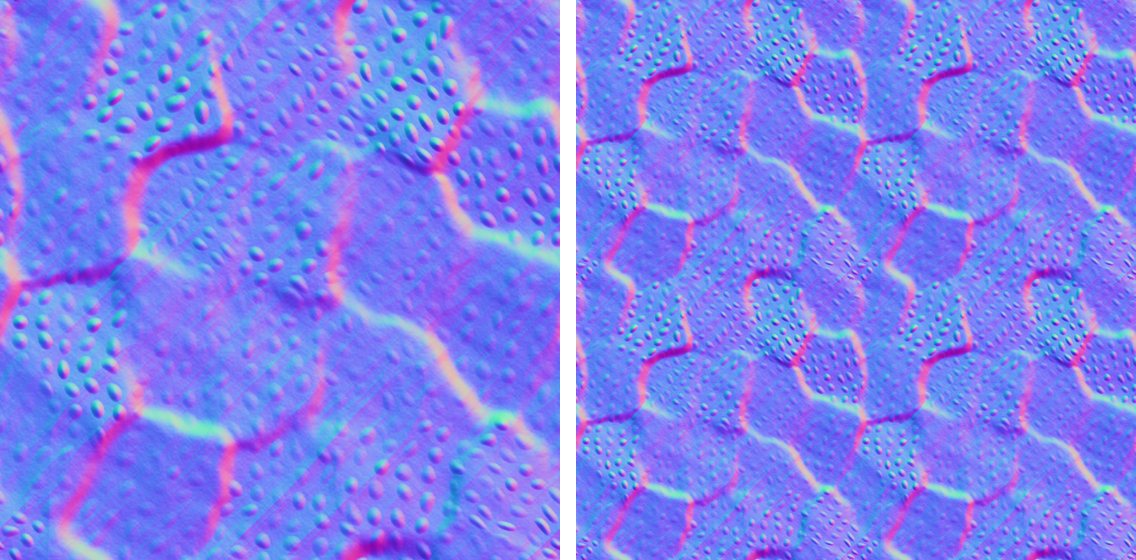
Left: one tile. Right: repeated 2 by 2.
Reproduce this texture map procedurally as a Shadertoy shader.

```glsl
#define PLATES vec2(5.0, 4.0)  // tilted plates per tile
#define EDGE 15.0              // sharpness of the steps between plates
#define TILT vec2(0.30, 0.42)  // spread of the plate slopes
#define LEAN 0.07              // common slope to the right
#define STEP 0.012             // height offset between plates
#define STUD_GAP 0.040         // spacing of the stud grid
#define STUD_HEIGHT 0.0085
#define WRINKLE 0.060
#define GRAIN 0.075
#define BLUE_GAIN 0.975

const float TAU = 6.2831853;

float hash(vec2 p) {
    vec3 q = fract(p.xyx * 0.1031);
    q += dot(q, q.yzx + 33.33);
    return fract((q.x + q.y) * q.z);
}

vec2 hash2(vec2 p) {
    return vec2(hash(p + 17.0), hash(p + 71.0));
}

mat2 rotation(float a) {
    float c = cos(a), s = sin(a);
    return mat2(c, s, -s, c);
}

// Value noise that wraps after n lattice cells
float noise(vec2 p, vec2 n) {
    p *= n;
    vec2 i = floor(p), f = p - i;
    f = f * f * f * (f * (f * 6.0 - 15.0) + 10.0);
    vec2 a = floor(mod(i + 0.5, n)), b = floor(mod(i + 1.5, n));
    return mix(mix(hash(a), hash(vec2(b.x, a.y)), f.x),
               mix(hash(vec2(a.x, b.y)), hash(b), f.x), f.y);
}

// Grid of slightly irregular, elongated studs
float studs(vec2 p, float seed) {
    vec2 q = p / (STUD_GAP * vec2(0.85 + 0.3 * seed, 1.05));
    vec2 id = floor(q);
    vec2 r = q - id - 0.5 - 0.22 * (hash2(id + 50.0 * seed) - 0.5);
    r *= vec2(2.9, 2.4);
    float dome = max(0.0, 1.0 - dot(r, r));
    return dome * dome * (0.35 + 0.9 * hash(id + 9.0));
}

// Softly joined cells, each with its own slope, offset and stud grid
float plates(vec2 p) {
    vec2 g = p * PLATES, base = floor(g);
    float sum = 0.0, total = 0.0;
    for (int y = -1; y <= 1; y++)
    for (int x = -1; x <= 1; x++) {
        vec2 cell = base + vec2(x, y);
        vec2 id = floor(mod(cell + 0.5, PLATES));
        vec2 seed = hash2(id + 5.0), slope = hash2(id + 23.0) - 0.5;
        vec2 d = (g - cell - 0.15 - 0.7 * hash2(id)) / PLATES;
        vec2 q = rotation(1.6 * (seed.x - 0.6)) * d;

        vec2 metric = q * 4.5 * vec2(1.18, 0.88);
        float weight = exp(-EDGE * dot(metric, metric));
        float strength = STUD_HEIGHT * (0.3 + 1.1 * seed.y * seed.y);
        float h = dot(d, slope * TILT + vec2(LEAN, 0.0))
                + STEP * (hash(id + 41.0) - 0.5)
                + strength * studs(q, seed.x);
        sum += weight * h;
        total += weight;
    }
    return sum / total;
}

// Creases along one diagonal, soft folds along the other
float wrinkles(vec2 p) {
    vec2 rising = vec2(p.x, p.y - p.x), falling = vec2(p.x + p.y, p.y);
    vec2 n = vec2(6.0, 9.0);
    float h = 0.0, amp = WRINKLE;
    for (int i = 0; i < 4; i++) {
        float crease = 1.0 - abs(2.0 * noise(rising, n) - 1.0);
        h += amp * (crease + noise(falling, n.yx + 1.0)) / n.y;
        n *= 2.0;
        amp *= 0.8;
    }
    return h;
}

float height(vec2 p) {
    vec2 bend = sin(TAU * (vec2(3.0, 2.0) * p.yx + vec2(1.0, 2.0) * p))
              + 0.5 * sin(TAU * (vec2(7.0, 8.0) * p.yx - 3.0 * p) + 2.0);
    vec2 ragged = vec2(noise(p, vec2(24.0)), noise(p, vec2(27.0))) - 0.5;
    float grain = noise(p, vec2(220.0)) / 220.0;
    return plates(p + 0.008 * bend + 0.010 * ragged) + wrinkles(p) + GRAIN * grain;
}

void mainImage(out vec4 fragColor, in vec2 fragCoord) {
    vec2 p = fragCoord / iResolution.xy;

    // Surface normal from central differences
    vec2 e = vec2(0.001, 0.0);
    vec2 slope = vec2(height(p + e.xy) - height(p - e.xy),
                      height(p + e.yx) - height(p - e.yx)) / (2.0 * e.x);
    vec3 normal = normalize(vec3(-slope, 1.0));

    vec3 color = 0.5 + 0.5 * normal;
    color.b *= BLUE_GAIN;
    fragColor = vec4(color, 1.0);
}
```
